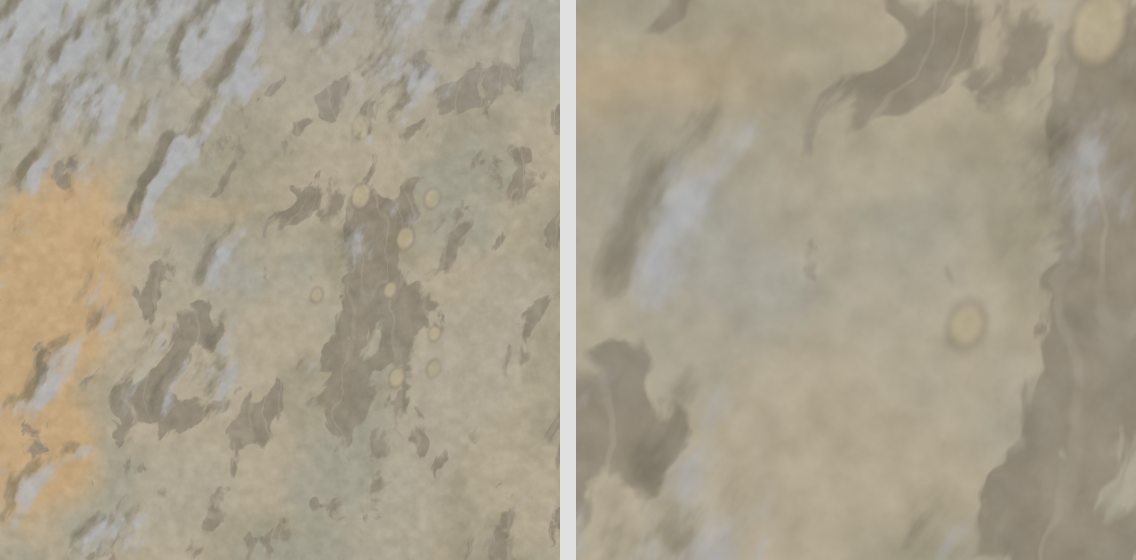
Left, the full canvas; right, a detail of the centre.
Write a Shadertoy shader that draws this texture.

```glsl
float hash(vec2 p) {
    vec3 q = fract(p.xyx * 0.1031);
    q += dot(q, q.yzx + 33.33);
    return fract((q.x + q.y) * q.z);
}

float noise(vec2 p) {
    vec2 i = floor(p), f = fract(p);
    f = f * f * (3.0 - 2.0 * f);
    return mix(mix(hash(i), hash(i + vec2(1, 0)), f.x),
               mix(hash(i + vec2(0, 1)), hash(i + vec2(1, 1)), f.x), f.y);
}

float fbm(vec2 p) {
    float sum = 0.0, amp = 0.52;
    for (int i = 0; i < 5; i++) {
        sum += amp * noise(p);
        p = mat2(1.6, 1.2, -1.2, 1.6) * p + 17.3;
        amp *= 0.5;
    }
    return sum;
}

// Coordinates whose first axis follows the angle and is stretched along it
vec2 slanted(vec2 p, float angle, float stretch) {
    vec2 dir = vec2(cos(angle), sin(angle));
    return vec2(dot(p, dir) / stretch, dot(p, vec2(-dir.y, dir.x)));
}

float blob(vec2 p, vec2 centre, vec2 radius) {
    vec2 d = (p - centre) / radius;
    return exp(-dot(d, d));
}

float band(vec2 p, vec2 a, vec2 b, float width) {
    vec2 ab = b - a;
    float d = length(p - a - ab * clamp(dot(p - a, ab) / dot(ab, ab), 0.0, 1.0));
    return exp(-d * d / (width * width));
}

// Wisps gathered in the upper left, on a diagonal ridge and in loose clusters
float clouds(vec2 p) {
    float cover = smoothstep(0.6, 0.98, p.y + 0.3 * (0.4 - p.x));
    cover = max(cover, band(p, vec2(0.17, 0.46), vec2(0.32, 0.73), 0.035));
    cover = max(cover, 0.9 * band(p, vec2(0.0, 0.23), vec2(0.18, 0.42), 0.035));
    cover = max(cover, 0.9 * band(p, vec2(0.0, 0.08), vec2(0.13, 0.19), 0.035));
    cover = max(cover, 0.8 * band(p, vec2(0.02, 0.5), vec2(0.07, 0.75), 0.035));
    cover = max(cover, 0.75 * blob(p, vec2(0.42, 0.54), vec2(0.08, 0.07)));
    cover = max(cover, 0.75 * blob(p, vec2(0.38, 0.34), vec2(0.09, 0.12)));
    cover = max(cover, 0.7 * band(p, vec2(0.62, 0.58), vec2(0.76, 0.86), 0.06));
    cover = max(cover, 0.6 * blob(p, vec2(0.2, 0.05), vec2(0.1, 0.06)));
    float wisp = fbm(slanted(p, 1.08, 2.4) * 30.0);
    return smoothstep(0.0, 0.25, wisp - 0.76 + 0.34 * cover);
}

void mainImage(out vec4 fragColor, in vec2 fragCoord) {
    vec2 p = fragCoord / iResolution.y;
    vec2 q = p + 0.1 * (vec2(fbm(p * 7.0), fbm(p * 7.0 + 40.0)) - 0.5);

    // Tan ground with grey silt
    vec3 col = mix(vec3(0.635, 0.605, 0.52), vec3(0.695, 0.655, 0.57),
                   smoothstep(0.3, 0.55, fbm(q * 7.0 + 9.0)));
    col = mix(col, vec3(0.63, 0.62, 0.56), 0.75 * smoothstep(0.46, 0.66, fbm(q * 6.0 + 23.0)));

    // Orange sand on the left
    float sand = blob(q, vec2(0.11, 0.57), vec2(0.12, 0.17))
               + blob(q, vec2(0.03, 0.38), vec2(0.1, 0.16))
               + blob(q, vec2(0.08, 0.2), vec2(0.12, 0.14))
               + 0.45 * blob(q, vec2(0.38, 0.62), vec2(0.12, 0.04));
    sand *= 0.6 + 0.8 * fbm(slanted(q, 1.0, 3.0) * 18.0);
    col = mix(col, vec3(0.77, 0.65, 0.49), 0.9 * smoothstep(0.15, 0.85, sand));

    // Smooth pale plain
    float plain = max(band(q, vec2(0.92, 0.46), vec2(0.8, 0.28), 0.08),
                      band(q, vec2(0.8, 0.28), vec2(0.68, 0.03), 0.07));
    plain = max(plain, 0.8 * blob(q, vec2(0.34, 0.12), vec2(0.11, 0.1)));
    col = mix(col, vec3(0.685, 0.655, 0.58), 0.8 * smoothstep(0.2, 0.7, plain));

    // Dark scrub with ragged edges
    float cover = band(q, vec2(0.69, 0.62), vec2(0.7, 0.25), 0.09)
                + 0.85 * blob(q, vec2(0.46, 0.27), vec2(0.12, 0.09))
                + 0.75 * blob(q, vec2(0.53, 0.62), vec2(0.07, 0.05))
                + 0.6 * blob(q, vec2(0.3, 0.34), vec2(0.06, 0.12))
                + 0.55 * blob(q, vec2(1.0, 0.45), vec2(0.13, 0.6))
                + 0.45 * blob(q, vec2(0.55, 0.06), vec2(0.35, 0.09))
                + 0.5 * blob(q, vec2(0.85, 0.82), vec2(0.1, 0.12))
                + 0.75 * band(q, vec2(0.44, 0.69), vec2(0.57, 0.83), 0.02)
                + 0.75 * band(q, vec2(0.57, 0.83), vec2(0.66, 0.88), 0.02);
    float clump = fbm(slanted(q, 1.2, 1.8) * 24.0 + 5.0);
    float scrub = smoothstep(0.0, 0.09, clump - 0.68 + 0.34 * min(cover, 1.0) - 0.2 * plain);
    vec3 scrubColor = mix(vec3(0.52, 0.49, 0.435), vec3(0.585, 0.545, 0.48), fbm(p * 22.0));
    col = mix(col, scrubColor, 0.85 * scrub);

    // Faint steep tracks across the scrub
    float track = abs(noise(slanted(q, 1.6, 6.0) * 45.0) - 0.5);
    col += 0.035 * scrub * (1.0 - smoothstep(0.02, 0.09, track));

    // Pale oval clearings, one in some of the cells
    vec2 cell = floor(p / 0.075);
    vec2 jitter = vec2(hash(cell + 3.0), hash(cell + 8.0)) - 0.5;
    vec2 local = p - (cell + 0.5 + 0.4 * jitter) * 0.075 + 0.1 * (q - p);
    float size = mix(0.007, 0.02, hash(cell + 12.0));
    float oval = length(slanted(local, 1.25, 1.4)) - size;
    float chosen = step(0.62, hash(cell + 21.0))
                 * smoothstep(0.25, 0.45, blob(p, vec2(0.67, 0.5), vec2(0.13, 0.3)));
    col = mix(col, vec3(0.55, 0.51, 0.44), 0.4 * chosen * (1.0 - smoothstep(0.0, 0.006, abs(oval))));
    col = mix(col, vec3(0.71, 0.665, 0.55), 0.85 * chosen * (1.0 - smoothstep(-0.005, 0.002, oval)));

    // Haze, cloud shadows and clouds
    float haze = smoothstep(0.65, 1.0, p.y + 0.12 * (0.5 - p.x));
    haze = max(haze, 0.8 * blob(q, vec2(0.42, 0.54), vec2(0.08, 0.06)));
    col = mix(col, vec3(0.64, 0.635, 0.615), 0.5 * haze);
    vec2 drift = p + 0.25 * (q - p);
    float cloud = clouds(drift);
    float shadow = clouds(drift + vec2(0.021, -0.009)) * (1.0 - cloud);
    col = mix(col, vec3(0.43, 0.41, 0.35), 0.55 * shadow);
    col = mix(col, vec3(0.69, 0.695, 0.705), 0.85 * cloud);

    // Fine mottling
    col += 0.09 * (fbm(p * 65.0) - 0.5);
    fragColor = vec4(col, 1.0);
}
```
